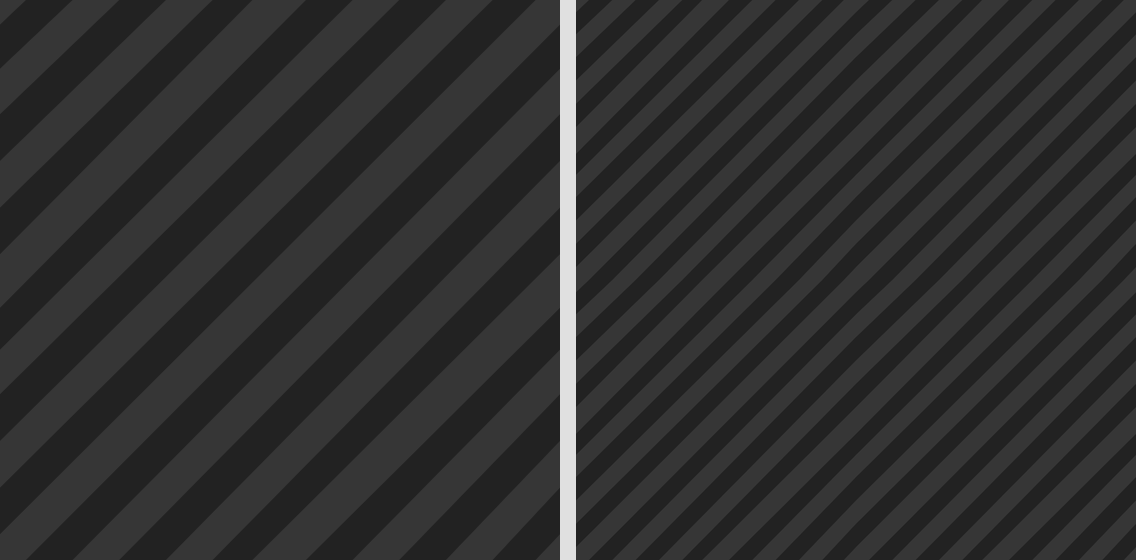
Left: one tile. Right: repeated 2 by 2.
A Shadertoy shader for this pattern:

```glsl
#define STRIPES 6
#define DARK vec3(0.133)
#define LIGHT vec3(0.212)
#define TOP_START 0.1296
#define LEFT_START 0.1207
#define SWELL_MIDDLE 0.0122
#define SWELL_CORNER 0.0065
#define SWELL_FALLOFF 0.3

// Antialiased half-plane: 1 on the side the normal points to
float halfPlane(vec2 p, vec2 origin, vec2 normal, float pixel) {
    return clamp(dot(p - origin, normalize(normal)) / pixel + 0.5, 0.0, 1.0);
}

// Number of times one diagonal edge, wrapped around the tile, lies before p.
// It runs from the left side to the top, then from the bottom to the right.
float edgesCrossed(vec2 p, float top, float left, float pixel) {
    top = fract(top);
    left = fract(left);
    return halfPlane(p, vec2(top, 0.0), vec2(left, top), pixel)
         + halfPlane(p, vec2(top, 1.0), vec2(1.0 - left, 1.0 - top), pixel);
}

// Every third stripe is wider; the middle one swells most
float stripeSwell(int i) {
    return i % 3 != 2 ? 0.0 : (i == 2 ? SWELL_MIDDLE : SWELL_CORNER);
}

void mainImage(out vec4 fragColor, in vec2 fragCoord) {
    vec2 p = fragCoord / iResolution.xy;
    p.y = 1.0 - p.y;
    float pixel = 1.0 / min(iResolution.x, iResolution.y);
    float pitch = 1.0 / float(STRIPES);

    // The top left corner lies inside a light stripe
    float light = 1.0;
    for (int i = 0; i < STRIPES; i++) {
        float offset = float(i) * pitch;
        float top = TOP_START + offset;
        float left = LEFT_START + offset;
        float swell = stripeSwell(i);
        float push = SWELL_FALLOFF * stripeSwell((i + STRIPES - 1) % STRIPES);

        light += edgesCrossed(p, top - swell, left + push, pixel);
        light -= edgesCrossed(p, top + 0.5 * pitch, left + 0.5 * pitch + swell, pixel);
    }

    fragColor = vec4(mix(DARK, LIGHT, clamp(light, 0.0, 1.0)), 1.0);
}
```
